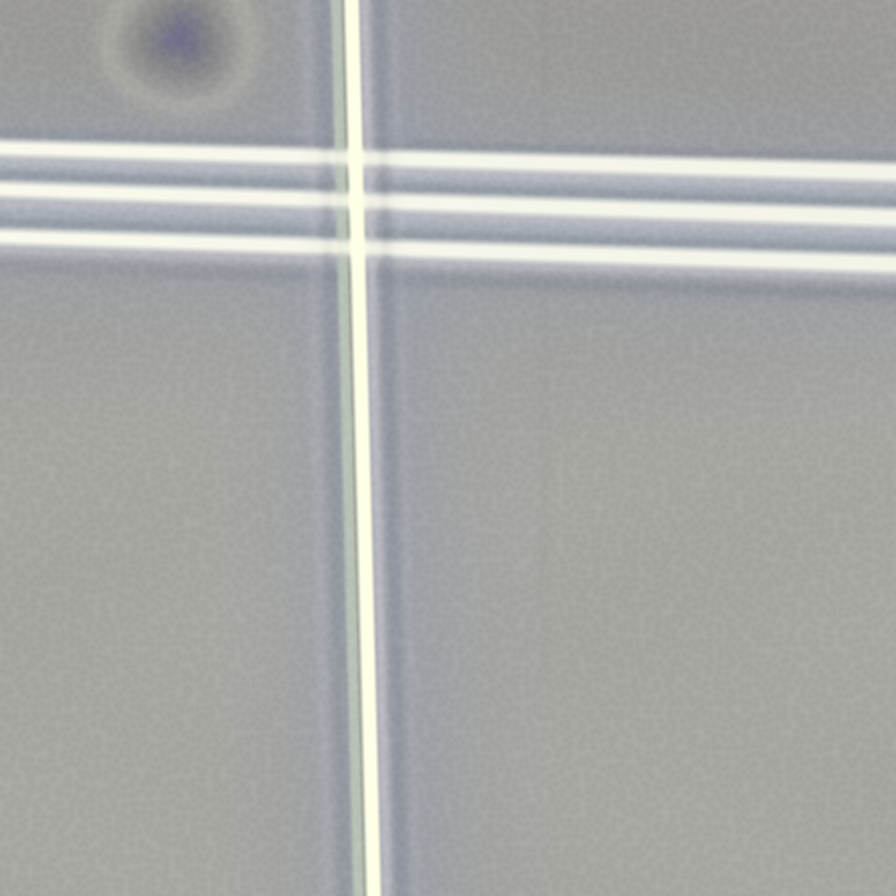
Give the GLSL for this texture, as a Shadertoy shader.

```glsl
// A pale grey plate, softly lit, with three glowing near-horizontal rules crossed
// by one upright rule. Each rule is a bell profile over signed distance, flanked
// by tinted fringes; a ringed spot and cellular grain finish the surface.

const vec3 WARM_GREY = vec3(0.655, 0.657, 0.637);
const vec3 TOP_GREY = vec3(0.615, 0.612, 0.598);
const vec3 BLUE_HAZE = vec3(0.605, 0.622, 0.662);
const vec3 CHANNEL_BLUE = vec3(0.655, 0.690, 0.725);
const vec3 SHADE = vec3(0.545, 0.560, 0.595);
const vec3 LAVENDER = vec3(0.765, 0.755, 0.785);
const vec3 SAGE = vec3(0.735, 0.775, 0.720);
const vec3 OLIVE = vec3(0.60, 0.62, 0.52);
const vec3 ROW_GLOW = vec3(0.975, 0.975, 0.925);
const vec3 COLUMN_GLOW = vec3(1.0, 1.0, 0.90);
const vec3 SPOT_GREY = vec3(0.525, 0.525, 0.525);
const vec3 SPOT_CORE = vec3(0.43, 0.43, 0.545);
const vec3 SPOT_RIM = vec3(0.69, 0.69, 0.66);

const vec3 ROW_START = vec3(0.8346, 0.7885, 0.7357); // heights at the left edge
const vec3 ROW_SLOPE = vec3(-0.0270, -0.0318, -0.0305);
const float COLUMN_TOP = 0.3925;
const float COLUMN_LEAN = 0.0247;
const vec2 SPOT_CENTRE = vec2(0.202, 0.957);
const float GRAIN_SCALE = 120.0;
const float GRAIN_AMOUNT = 0.038;

float bell(float d, float centre, float width) {
    float t = (d - centre) / width;
    return exp(-t * t);
}

// Flat-topped bar with soft edges
float bar(float d, float halfWidth, float soft) {
    return 1.0 - smoothstep(halfWidth - soft, halfWidth + soft, abs(d));
}

vec2 hash2(vec2 p) {
    vec3 q = fract(p.xyx * vec3(0.1031, 0.1030, 0.0973));
    q += dot(q, q.yzx + 33.33);
    return fract((q.xx + q.yz) * q.zy);
}

// Distance to the nearest scattered cell point
float cellular(vec2 p) {
    vec2 cell = floor(p), f = fract(p);
    float nearest = 4.0;
    for (int j = -1; j <= 1; j++) {
        for (int i = -1; i <= 1; i++) {
            vec2 o = vec2(float(i), float(j));
            vec2 r = o + hash2(cell + o + 7.0) - f;
            nearest = min(nearest, dot(r, r));
        }
    }
    return sqrt(nearest);
}

void addRow(inout vec3 col, float d, float x) {
    col = mix(col, SHADE, 0.55 * bell(d, 0.0165, 0.006));
    col = mix(col, LAVENDER, 0.65 * bell(d, -0.014, 0.008));
    float width = mix(0.0082, 0.0100, x);
    col = mix(col, ROW_GLOW, mix(1.0, 0.93, x) * bar(d, width, 0.0055));
}

void addColumn(inout vec3 col, float d) {
    col = mix(col, SHADE, 0.45 * bell(d, -0.033, 0.009));
    col = mix(col, SHADE, 0.55 * bell(d, 0.031, 0.009));
    col = mix(col, LAVENDER, 0.22 * bell(d, -0.051, 0.008));
    col = mix(col, LAVENDER, 0.16 * bell(d, 0.047, 0.006));
    col = mix(col, LAVENDER, 0.75 * bell(d, 0.0145, 0.007));
    col = mix(col, SAGE, 0.90 * bar(d + 0.0165, 0.0065, 0.0035));
    col = mix(col, OLIVE, 0.45 * bell(d, -0.0105, 0.0022));
    col = mix(col, COLUMN_GLOW, bar(d, 0.0080, 0.0030));
}

void addSpot(inout vec3 col, vec2 p) {
    float wobble = 0.003 * sin(3.0 * atan(p.y, p.x) + 0.8);
    float r = length(p) + wobble;
    col = mix(col, SPOT_RIM, 0.60 * bell(r, 0.079, 0.014));
    col = mix(col, SPOT_GREY, 0.90 * (1.0 - smoothstep(0.025, 0.074, r)));
    col = mix(col, SPOT_CORE, 0.90 * bell(r, 0.0, 0.027));
}

void mainImage(out vec4 fragColor, in vec2 fragCoord) {
    vec2 uv = fragCoord / iResolution.xy;
    vec3 rows = uv.y - (ROW_START + ROW_SLOPE * uv.x);
    float column = uv.x - (COLUMN_TOP + COLUMN_LEAN * (1.0 - uv.y));

    // Plate: slow light falloff with faint mottling
    vec3 col = mix(WARM_GREY, TOP_GREY, smoothstep(0.45, 1.0, uv.y));
    col += 0.006 * sin(uv.x * 9.0 + 2.0 * sin(uv.y * 7.0)) * sin(uv.y * 11.0 + 1.0);
    col -= 0.012 * bell(uv.x, 0.608, 0.006) * smoothstep(0.15, 0.4, uv.y);

    // Blue haze beside the rules
    float columnHaze = bell(column, 0.0, column > 0.0 ? 0.105 : 0.085);
    float rowHaze = bell(rows.y, 0.0, rows.y > 0.0 ? 0.105 : 0.125);
    col = mix(col, BLUE_HAZE, 1.0 - (1.0 - 0.9 * columnHaze) * (1.0 - 0.95 * rowHaze));

    addSpot(col, uv - SPOT_CENTRE);

    // Channels between the rows, and the shadow beneath them
    col = mix(col, CHANNEL_BLUE, 0.85 * bar(rows.y + 0.003, 0.060, 0.012));
    col = mix(col, SHADE, mix(0.35, 0.75, uv.x) * bell(rows.z, -0.034, 0.009));
    for (int i = 0; i < 3; i++) addRow(col, rows[i], uv.x);

    // Rows shine through the upright's fringes where they cross
    vec3 crossed = col;
    addColumn(crossed, column);
    float crossing = 0.0;
    for (int i = 0; i < 3; i++) crossing = max(crossing, bell(rows[i], 0.0, 0.010));
    col = mix(crossed, max(crossed, col), 0.75 * crossing);
    col = mix(col, COLUMN_GLOW, 0.8 * crossing * bell(column, 0.0, 0.014));

    // Grain, weaker on the bright rules
    float grain = cellular(uv * GRAIN_SCALE) - 0.5;
    col += GRAIN_AMOUNT * grain * (1.0 - smoothstep(0.68, 0.90, col.g));
    fragColor = vec4(clamp(col, 0.0, 1.0), 1.0);
}
```
